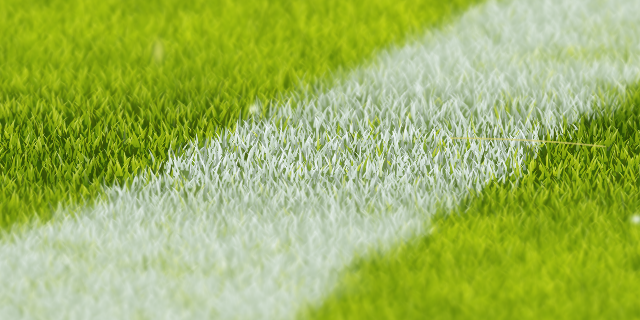
Give the GLSL for this texture, as a Shadertoy shader.

```glsl
// Sunlit lawn crossed by a diagonal chalk stripe, with a narrow band in focus.
#define FOCUS 0.53
#define FOCUS_HALF 0.055
#define DEFOCUS 0.036
#define ROW 0.009
#define CELL 0.0135
#define BLADE_HEIGHT 0.043
#define BLADE_WIDTH 0.0042
#define LEAF_DARK vec3(0.29, 0.49, 0.02)
#define LEAF_LIT vec3(0.69, 0.77, 0.08)
#define CHALK_SHADE vec3(0.62, 0.71, 0.56)
#define CHALK_LIT vec3(0.89, 0.93, 0.93)
#define STRAW vec3(0.83, 0.80, 0.43)

float hash(vec2 p) {
    return fract(sin(dot(p, vec2(127.1, 311.7))) * 43758.5);
}

float noise(vec2 p) {
    vec2 i = floor(p), f = fract(p);
    f = f * f * (3.0 - 2.0 * f);
    return mix(mix(hash(i), hash(i + vec2(1, 0)), f.x),
               mix(hash(i + vec2(0, 1)), hash(i + 1.0), f.x), f.y);
}

float patches(vec2 p) {
    return 0.6 * noise(p * vec2(7, 11)) + 0.4 * noise(p * vec2(23, 31) + 7.3);
}

// Radius of the lens blur at a height on the canvas
float blurAt(float y) {
    return 0.0019 + DEFOCUS * max(abs(y - FOCUS) - FOCUS_HALF, 0.0);
}

float spot(vec2 p, vec2 centre, vec2 radius) {
    vec2 q = (p - centre) / radius;
    return exp(-dot(q, q));
}

// Share of chalk on the ground, with ragged borders
float chalk(vec2 p) {
    float left = 2.05 * (p.y - 0.245);
    float right = 0.92 + 1.2 * p.y + 0.35 * p.y * p.y;
    float ragged = 0.15 * (patches(p + 3.0) - 0.5);
    float inside = min(p.x - left, right - p.x) + ragged;
    float cover = smoothstep(-0.10, 0.10, inside);
    float thin = 0.2 * smoothstep(0.5, 0.8, patches(p * 1.6 + 11.0));
    thin += 0.36 * spot(p, vec2(1.84, 0.83), vec2(0.20, 0.025));
    return cover * (0.95 - thin);
}

// Broad light and shade on the turf
float turfLight(vec2 p) {
    float light = 0.88 + 0.27 * patches(p);
    light -= 0.24 * spot(p, vec2(1.93, 0.62), vec2(0.17, 0.07));
    light -= 0.10 * spot(p, vec2(0.15, 0.51), vec2(0.42, 0.08));
    return light + 0.03 * smoothstep(0.65, 1.0, p.y);
}

// Shade turns leaves greener as it darkens them
vec3 shaded(vec3 leaf, float light) {
    return leaf * pow(vec3(light), vec3(1.35, 0.95, 1.1));
}

vec3 ground(vec2 p, float sharp) {
    vec3 turf = mix(vec3(0.54, 0.67, 0.04), vec3(0.23, 0.38, 0.03), sharp);
    vec3 paint = mix(vec3(0.74, 0.80, 0.71), vec3(0.45, 0.56, 0.27), sharp);
    return mix(shaded(turf, turfLight(p)), paint, chalk(p));
}

// Colour of one blade; t runs from root to tip
vec3 bladeColour(vec2 root, vec2 id, float t, float sharp) {
    vec2 at = root + vec2(0.0, 0.022);
    float tone = hash(id + 21.7), pick = hash(id + 5.9);
    float cover = chalk(at);
    float painted = mix(cover, smoothstep(-0.06, 0.06, cover - pick), 0.45 + 0.45 * sharp);
    float lit = clamp(0.8 * tone + 0.55 * t - 0.02, 0.0, 1.15);
    vec3 leaf = shaded(mix(LEAF_DARK, LEAF_LIT, lit), turfLight(at));
    float glint = step(0.80, tone) * smoothstep(0.3, 0.9, t);
    leaf = mix(leaf, vec3(0.87, 0.91, 0.52), 0.65 * glint * (0.4 + 0.6 * sharp));
    leaf *= 1.0 - (0.12 + 0.28 * sharp) * step(tone, 0.24);
    vec3 paint = mix(CHALK_SHADE, CHALK_LIT, lit);
    paint = mix(paint, vec3(0.98), 0.5 * glint);
    paint *= 1.0 - 0.13 * sharp * step(tone, 0.25);
    return mix(leaf, paint, painted);
}

// Rows of blades, laid from far to near
vec3 meadow(vec2 p) {
    float sharp = 1.0 - smoothstep(0.0025, 0.010, blurAt(p.y));
    vec3 colour = ground(p, sharp);
    vec2 cell = floor(p / vec2(CELL, ROW));
    for (int j = 3; j >= -10; j--) {
        for (int i = -3; i <= 3; i++) {
            vec2 id = cell + vec2(i, j);
            float a = hash(id), b = hash(id + 41.3), c = hash(id + 77.1);
            vec2 root = (id + vec2(a, b)) * vec2(CELL, ROW);
            float blur = blurAt(root.y + 0.022);
            float tall = BLADE_HEIGHT * (0.5 + 0.8 * c * c);
            float rise = p.y - root.y;
            float t = clamp(rise / tall, 0.0, 1.0);
            float lean = (hash(id + 13.7) - 0.5) * 0.046;
            float halfWidth = BLADE_WIDTH * (0.55 + 0.65 * b) * (1.0 - t * t);
            float d = abs(p.x - root.x - lean * t * (0.4 + 0.6 * t)) - halfWidth;
            float cover = smoothstep(blur, -blur, d)
                        * smoothstep(-blur, blur, rise)
                        * smoothstep(tall + blur, tall - blur, rise);
            cover *= BLADE_WIDTH / (BLADE_WIDTH + 0.35 * max(blur - 0.0019, 0.0));
            if (cover > 0.002)
                colour = mix(colour, bladeColour(root, id, t, sharp), cover);
        }
    }
    return colour;
}

void mainImage(out vec4 fragColor, in vec2 fragCoord) {
    vec2 p = fragCoord / iResolution.y;
    p.x += 1.0 - 0.5 * iResolution.x / iResolution.y;
    vec3 colour = meadow(p);
    // Loose straw and pale flecks
    float along = clamp((p.x - 1.41) / 0.48, 0.0, 1.0);
    float dist = length(p - vec2(1.41 + 0.48 * along, 0.568 - 0.026 * along * along));
    colour = mix(colour, STRAW, 0.7 * smoothstep(0.0045, 0.001, dist));
    colour = mix(colour, vec3(0.83, 0.84, 0.42), 0.75 * spot(p, vec2(0.495, 0.84), vec2(0.018, 0.035)));
    colour = mix(colour, vec3(0.94, 0.96, 0.88), 0.8 * spot(p, vec2(0.79, 0.66), vec2(0.012)));
    colour = mix(colour, CHALK_LIT, 0.8 * spot(p, vec2(1.99, 0.315), vec2(0.018, 0.014)));
    fragColor = vec4(clamp(colour, 0.0, 1.0), 1.0);
}
```
